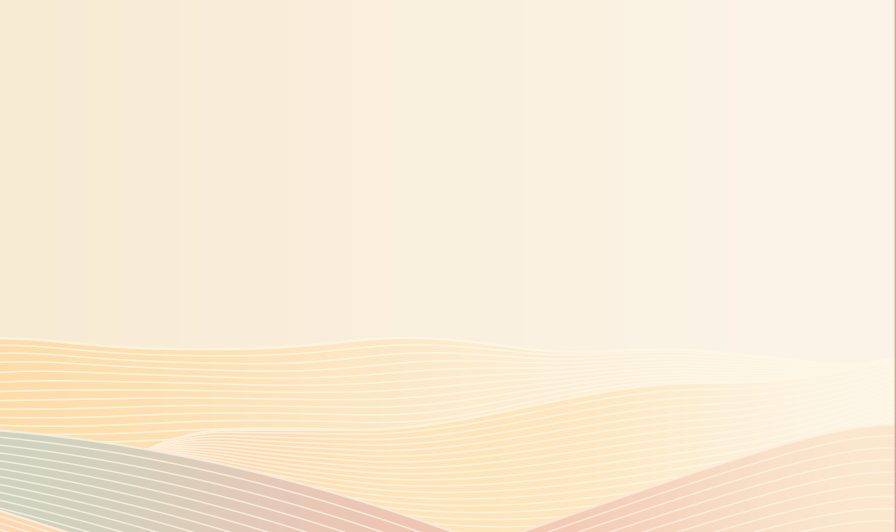
This background is drawn by a Shadertoy shader. Its source:

```glsl
// Pale cream sky above layered pastel hills traced with fine contour lines.

const vec3 SKY_LEFT = vec3(0.970, 0.922, 0.832);
const vec3 SKY_MID = vec3(0.977, 0.940, 0.868);
const vec3 SKY_RIGHT = vec3(0.984, 0.954, 0.904);
const vec3 LINE_COLOR = vec3(0.996, 0.970, 0.905);
const vec3 BORDER_COLOR = vec3(0.80, 0.67, 0.61);
const vec3 GOLD = vec3(0.992, 0.862, 0.660);
const vec3 HONEY = vec3(0.992, 0.897, 0.735);
const vec3 PEACH = vec3(0.990, 0.845, 0.700);
const vec3 CREAM = vec3(0.988, 0.958, 0.895);
const vec3 SAGE = vec3(0.810, 0.825, 0.745);
const vec3 ROSE = vec3(0.930, 0.775, 0.705);
const vec3 CORAL = vec3(0.950, 0.785, 0.700);
const vec3 APRICOT = vec3(0.984, 0.905, 0.810);
const float LINE_HALF = 0.0014;   // half line width, in canvas heights
const float RIDGE_HALF = 0.0042;  // width of the line inside each ridge
const float BORDER = 0.0016;      // right border, in canvas widths

float bump(float x, float center, float width) {
    float d = (x - center) / width;
    return exp(-d * d);
}

// Ridge heights along x, both axes running from 0 to 1
float backRidge(float x) {
    return 0.345 - 0.030 * smoothstep(0.74, 0.98, x)
        + 0.021 * bump(x, 0.0, 0.11) + 0.022 * bump(x, 0.455, 0.11)
        - 0.006 * bump(x, 0.63, 0.06) + 0.013 * bump(x, 1.0, 0.03);
}

float middleSlope(float x) {
    float lift = max(x - 0.8, 0.0);
    return 0.194 + 0.088 * smoothstep(0.40, 0.78, x) + 1.1 * lift * lift;
}

float middleRidge(float x) {
    float drop = max(0.26 - x, 0.0);
    return middleSlope(x) - 4.0 * drop * drop;
}

float leftRidge(float x) {
    return 0.193 - 0.14 * x - 0.47 * x * x;
}

float rightRidge(float x) {
    float d = 1.0 - x;
    return 0.204 - 0.61 * (sqrt(d * d + 0.0096) - 0.098);
}

// Paints one hill; contours blend from its ridge to a lower guide curve
void paintHill(inout vec3 color, float y, float ridge, float guide,
               float count, float sway, vec3 fill, float lineAlpha) {
    float depth = (ridge - y) / max(ridge - guide, 0.012);
    float contour = depth * count + sway * smoothstep(0.0, 0.3, depth);
    float slope = max(length(vec2(dFdx(contour), dFdy(contour))), 1e-5);
    float lineDist = abs(fract(contour + 0.5) - 0.5) / slope;
    float line = clamp(LINE_HALF * iResolution.y - lineDist + 0.5, 0.0, 1.0);

    float below = ridge - y;
    float aa = max(fwidth(below), 1e-5);
    float mask = clamp(below / aa + 0.5, 0.0, 1.0);
    float rim = clamp((RIDGE_HALF - below) / aa + 0.5, 0.0, 1.0);
    vec3 hill = mix(fill, LINE_COLOR, max(line, rim) * lineAlpha);
    color = mix(color, hill, mask);
}

void mainImage(out vec4 fragColor, in vec2 fragCoord) {
    vec2 uv = fragCoord / iResolution.xy;
    float x = uv.x;
    float y = uv.y;

    // Sky
    vec3 color = mix(SKY_LEFT, SKY_MID, smoothstep(0.0, 0.55, x));
    color = mix(color, SKY_RIGHT, smoothstep(0.4, 1.0, x));
    color += vec3(0.003, -0.002, 0.001) * bump(x, 0.34, 0.07);

    // Golden back hill fading into cream
    float back = backRidge(x);
    float middle = middleRidge(x);
    vec3 fill = mix(GOLD, CREAM, smoothstep(-0.1, 0.98, x));
    float sway = 0.45 * sin(13.0 * x + 20.0 * y) * (1.0 - 0.6 * x);
    paintHill(color, y, back, middleSlope(x) - 0.004, 11.0, sway, fill, 0.85);

    // Middle hill, peach to honey to cream
    float valley = x - 0.56;
    fill = mix(PEACH, HONEY, smoothstep(0.15, 0.50, x));
    fill = mix(fill, CREAM, smoothstep(0.55, 0.98, x));
    paintHill(color, y, middle, 0.01 + 0.9 * valley * valley, 16.0,
              0.0, fill, 0.75);

    // Right hill
    float right = rightRidge(x);
    fill = mix(CORAL, APRICOT, smoothstep(0.55, 1.0, x));
    paintHill(color, y, right, right - 0.17 - 0.08 * (x - 0.55), 9.0,
              0.0, fill, 0.65);

    // Left hill, sage to rose
    fill = mix(SAGE, ROSE, smoothstep(0.0, 0.46, x));
    paintHill(color, y, leftRidge(x), 0.03 - 0.45 * x - 0.3 * x * x, 11.0,
              0.0, fill, 0.75);

    // Small corner hill
    float corner = 0.042 - 0.54 * x;
    paintHill(color, y, corner, corner - 0.05, 4.0, 0.0, PEACH, 0.75);

    // Thin right border
    float edge = (BORDER - (1.0 - x)) * iResolution.x + 0.5;
    color = mix(color, BORDER_COLOR, clamp(edge, 0.0, 1.0));

    fragColor = vec4(color, 1.0);
}
```
